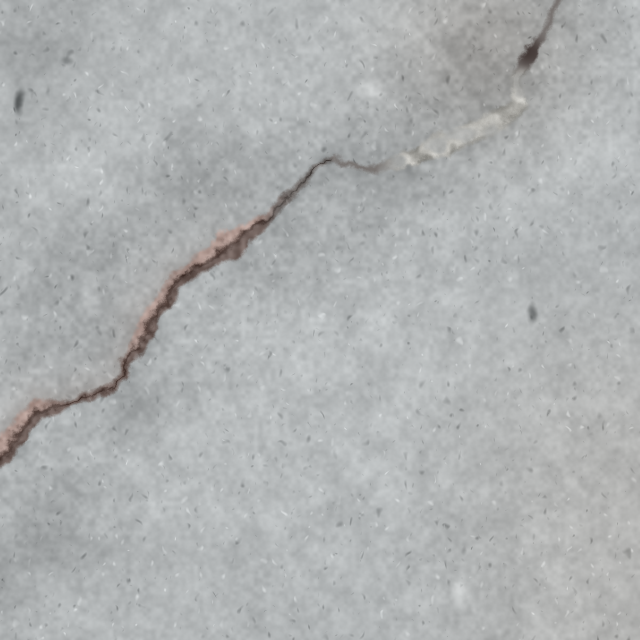
Write a Shadertoy shader that draws this texture.

```glsl
float hash(vec2 p) {
    vec3 q = fract(vec3(p.xyx) * 0.1031);
    q += dot(q, q.yzx + 33.33);
    return fract((q.x + q.y) * q.z);
}

float noise(vec2 p) {
    vec2 i = floor(p), f = fract(p);
    f = f * f * (3.0 - 2.0 * f);
    return mix(mix(hash(i), hash(i + vec2(1, 0)), f.x),
               mix(hash(i + vec2(0, 1)), hash(i + vec2(1, 1)), f.x), f.y);
}

float fbm(vec2 p) {
    float sum = 0.0, amp = 0.5;
    for (int i = 0; i < 5; i++) {
        sum += amp * (noise(p) - 0.5);
        p = mat2(0.8, 0.6, -0.6, 0.8) * p * 2.03 + 17.0;
        amp *= 0.6;
    }
    return sum;
}

// Tone patches: centre, radius, brightness change
const vec4 patches[12] = vec4[12](
    vec4(0.03, 0.95, 0.13, -0.05), vec4(0.75, 0.93, 0.10, -0.09),
    vec4(0.32, 0.74, 0.09, -0.06), vec4(0.13, 0.54, 0.10, -0.06),
    vec4(0.05, 0.16, 0.09, -0.09), vec4(0.23, 0.35, 0.06, -0.07),
    vec4(0.44, 0.58, 0.07, -0.06), vec4(0.65, 0.76, 0.13, -0.05),
    vec4(0.17, 0.76, 0.11, 0.035), vec4(0.43, 0.91, 0.12, 0.02),
    vec4(0.50, 0.46, 0.19, 0.03), vec4(0.96, 0.78, 0.12, 0.035));

// Crack nodes: position, half width
const vec3 fissure[13] = vec3[13](
    vec3(-0.01, 0.28, 0.017), vec3(0.055, 0.357, 0.014), vec3(0.104, 0.368, 0.006),
    vec3(0.176, 0.397, 0.005), vec3(0.208, 0.440, 0.008), vec3(0.232, 0.499, 0.015),
    vec3(0.273, 0.557, 0.010), vec3(0.312, 0.586, 0.013), vec3(0.355, 0.617, 0.023),
    vec3(0.395, 0.640, 0.013), vec3(0.443, 0.687, 0.008), vec3(0.488, 0.729, 0.004),
    vec3(0.521, 0.754, 0.004));
const vec3 ridge[10] = vec3[10](
    vec3(0.521, 0.754, 0.003), vec3(0.586, 0.734, 0.004), vec3(0.645, 0.752, 0.015),
    vec3(0.705, 0.782, 0.017), vec3(0.785, 0.815, 0.014), vec3(0.810, 0.838, 0.013),
    vec3(0.805, 0.880, 0.008), vec3(0.830, 0.917, 0.011), vec3(0.857, 0.947, 0.004),
    vec3(0.875, 1.01, 0.004));

// Keeps the nearest segment: x = signed offset in widths, y = gap to edge, z = half width
void traceSegment(vec2 p, vec3 a, vec3 b, inout vec3 nearest) {
    vec2 ab = b.xy - a.xy, ap = p - a.xy;
    float t = clamp(dot(ap, ab) / dot(ab, ab), 0.0, 1.0);
    float d = length(ap - ab * t), w = mix(a.z, b.z, t);
    float side = ab.x * ap.y - ab.y * ap.x > 0.0 ? 1.0 : -1.0;
    if (d - w < nearest.y) nearest = vec3(side * d / w, d - w, w);
}

// Soft scattered flecks, one per chosen cell
float flecks(vec2 p, float density) {
    p += 0.5 * vec2(noise(p * 1.7), noise(p * 1.7 + 60.0));
    vec2 c = floor(p);
    vec2 d = fract(p) - 0.3 - 0.4 * vec2(hash(c + 3.7), hash(c + 91.3));
    d.x += 0.8 * d.y * (hash(c + 41.0) - 0.5);
    float shape = 1.0 - smoothstep(0.0, mix(0.15, 0.3, hash(c + 7.1)), length(d * vec2(1.2, 0.8)));
    return shape * step(hash(c + 19.9), density) * (0.4 + 0.6 * hash(c + 5.3));
}

float spot(vec2 p, vec2 centre, vec2 size) {
    return 1.0 - smoothstep(0.1, 1.3, length((p - centre) / size));
}

void mainImage(out vec4 fragColor, in vec2 fragCoord) {
    vec2 uv = fragCoord / iResolution.xy;
    vec2 warp = vec2(fbm(uv * 11.0), fbm(uv * 11.0 + 50.0));

    // Mottled cement
    float tone = 0.706 + 0.07 * fbm(uv * 7.0) + 0.10 * fbm(uv * 30.0 + 9.0);
    for (int i = 0; i < 12; i++) {
        vec2 d = mat2(0.77, -0.64, 0.64, 0.77) * (uv + warp * 0.12 - patches[i].xy);
        d *= vec2(0.75, 1.25);
        tone += patches[i].w * exp(-dot(d, d) / (patches[i].z * patches[i].z));
    }
    float warmth = 0.7 * smoothstep(0.55, 1.0, uv.x) * smoothstep(0.65, 0.25, uv.y);
    warmth = max(warmth, exp(-dot(uv - vec2(0.76, 0.93), uv - vec2(0.76, 0.93)) * 45.0));
    vec3 col = tone * mix(vec3(0.985, 1.005, 1.01), vec3(1.005, 1.0, 0.985), warmth);

    // Irregular grain, pits and pale crumbs, stronger beside the crack
    float band = exp(-pow((uv.y - 0.34 - 0.72 * uv.x) * 4.5, 2.0));
    float fine = noise(uv * vec2(105.0, 88.0)) + noise(uv * 150.0 + 40.0) - 1.0;
    col += (0.045 + 0.02 * band) * fine;
    col -= 0.16 * flecks(uv * 46.0, 0.20) + 0.08 * flecks(uv * 75.0 + 31.0, 0.2);
    col += 0.12 * flecks(uv * 52.0 + 73.0, 0.16);
    vec2 rough = uv + warp * 0.02;
    col -= 0.30 * spot(rough, vec2(0.029, 0.844), vec2(0.008, 0.022));
    col -= 0.28 * spot(rough, vec2(0.833, 0.514), vec2(0.009, 0.015));
    col -= 0.18 * spot(rough, vec2(0.102, 0.907), vec2(0.011, 0.008));
    col += 0.11 * spot(rough, vec2(0.722, 0.070), vec2(0.014, 0.028));
    col += 0.08 * spot(rough, vec2(0.585, 0.860), vec2(0.034, 0.018));
    col += 0.08 * spot(rough, vec2(0.140, 0.540), vec2(0.018, 0.035));

    // Distances to both cracks
    vec2 p = uv + 0.020 * vec2(fbm(uv * 34.0), fbm(uv * 34.0 + 80.0));
    vec3 deep = vec3(9.0), pale = vec3(9.0);
    for (int i = 0; i < 12; i++) traceSegment(p, fissure[i], fissure[i + 1], deep);
    for (int i = 0; i < 9; i++) traceSegment(p, ridge[i], ridge[i + 1], pale);

    // Faint rust on the upper lip, shade around the edges
    float stain = exp(-max(deep.y, 0.0) * 36.0) * step(0.0, deep.x) * smoothstep(0.45, 0.2, uv.x);
    col = mix(col, vec3(0.67, 0.635, 0.615) + 0.05 * fine, 0.5 * stain);
    col -= 0.05 * exp(-max(deep.y, 0.0) * 90.0) + 0.04 * exp(-max(pale.y, 0.0) * 45.0);

    // Open fissure: pink upper wall, dark seam, brown floor
    float grain = fbm(uv * 50.0);
    float lit = smoothstep(-0.3, 0.7, deep.x + grain) * smoothstep(0.004, 0.014, deep.z);
    vec3 wall = mix(vec3(0.42, 0.36, 0.34), vec3(0.70, 0.61, 0.58), lit);
    wall = mix(wall, vec3(0.45, 0.43, 0.42), smoothstep(0.40, 0.46, uv.x));
    wall += 0.12 * fine - 0.13 * exp(-pow((deep.x + grain) * 3.5, 2.0));
    float gaps = 0.75 + 0.25 * smoothstep(0.25, 0.5, noise(uv * 30.0));
    float opening = mix(1.0, gaps, smoothstep(0.40, 0.44, uv.x));
    col = mix(col, wall, opening * smoothstep(0.005, -0.004, deep.y));

    // Broken pale ridge with shadowed chips, ending in dark slits
    float chipped = smoothstep(0.585, 0.625, uv.x) * smoothstep(0.902, 0.875, uv.y);
    float crumb = noise(uv * 48.0 + 12.0);
    vec3 chip = vec3(0.745, 0.74, 0.72) + 0.25 * grain - 0.13 * smoothstep(0.55, 0.8, crumb);
    chip -= 0.20 * smoothstep(0.3, 1.0, abs(pale.x + 0.8 * grain)) * noise(uv * 26.0);
    vec3 slit = mix(vec3(0.47, 0.45, 0.44), vec3(0.25, 0.21, 0.20), spot(uv, vec2(0.83, 0.918), vec2(0.03)));
    float cover = mix(gaps, 0.35 + 0.65 * smoothstep(0.2, 0.5, crumb), chipped);
    col = mix(col, mix(slit, chip, chipped), cover * smoothstep(0.005, -0.004, pale.y));

    fragColor = vec4(clamp(col, 0.0, 1.0), 1.0);
}
```
